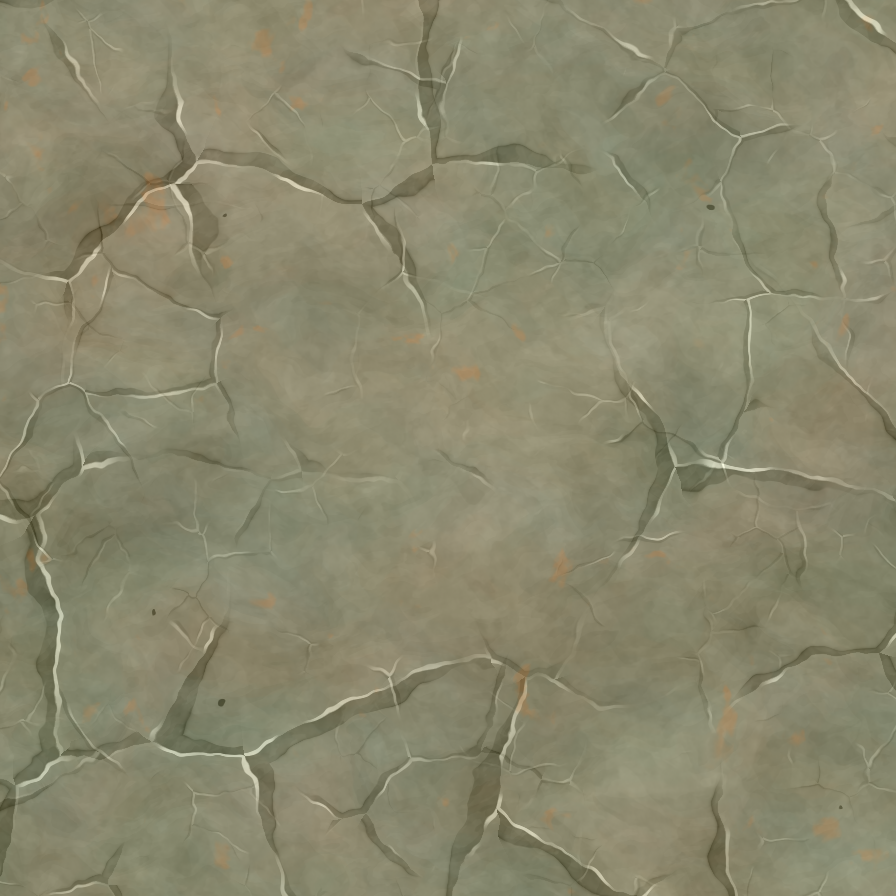
This texture is drawn by a Shadertoy shader. Its source:

```glsl
// Weathered olive stone, painted in flat dabs and split by branching cracks.
// Warped Voronoi borders give the cracks: a shaded face on one side of each
// border, a thin chipped rim on the other. Stepped noise gives the brushwork.

const float EDGE = 0.0009;                        // softness of painted edges
const vec3 STONE_TINT = vec3(0.004, -0.004, -0.106);
const vec3 WARM_SHIFT = vec3(0.055, -0.015, -0.010);
const vec3 COOL_SHIFT = vec3(-0.030, 0.008, 0.040);
const vec3 RUST_SHIFT = vec3(0.07, -0.01, -0.05);

float hash(vec2 p) {
    return fract(sin(dot(p, vec2(127.1, 311.7))) * 43758.545);
}

vec2 hash2(vec2 p) {
    return vec2(hash(p), hash(p + 37.3));
}

float noise(vec2 p) {
    vec2 i = floor(p), f = fract(p);
    f = f * f * (3.0 - 2.0 * f);
    float low = mix(hash(i), hash(i + vec2(1, 0)), f.x);
    float high = mix(hash(i + vec2(0, 1)), hash(i + vec2(1, 1)), f.x);
    return mix(low, high, f.y);
}

vec2 noise2(vec2 p) {
    return vec2(noise(p), noise(p + 57.0)) - 0.5;
}

// Layered noise, 0 to 1, turned at each octave to hide the grid
float fbm(vec2 p) {
    float sum = 0.0, gain = 0.533;
    for (int i = 0; i < 4; i++) {
        sum += gain * noise(p);
        p = mat2(1.6, 1.2, -1.2, 1.6) * p + 11.7;
        gain *= 0.5;
    }
    return sum;
}

// Noise flattened into crisp steps, stretched along one stroke direction
float dabs(vec2 p, float angle, float steps) {
    float c = cos(angle), s = sin(angle);
    float t = fbm(mat2(c, -s, s, c) * p * vec2(0.7, 1.3)) * steps;
    return (floor(t) + smoothstep(0.38, 0.62, fract(t))) / steps - 0.5;
}

// Distance to the nearest Voronoi border; its sign tells the two sides apart
float signedBorder(vec2 p) {
    vec2 base = floor(p), nearCell = base, toNear = vec2(0.0);
    float best = 9.0;
    for (int y = -1; y <= 1; y++)
    for (int x = -1; x <= 1; x++) {
        vec2 cell = base + vec2(x, y);
        vec2 offset = cell + hash2(cell) - p;
        float d = dot(offset, offset);
        if (d < best) { best = d; nearCell = cell; toNear = offset; }
    }
    float border = 9.0, side = 1.0;
    for (int y = -2; y <= 2; y++)
    for (int x = -2; x <= 2; x++) {
        vec2 cell = nearCell + vec2(x, y);
        vec2 offset = cell + hash2(cell) - p;
        vec2 gap = offset - toNear;
        if (dot(gap, gap) < 0.0001) continue;
        float d = dot(0.5 * (toNear + offset), normalize(gap));
        if (d < border) {
            border = d;
            side = hash(cell + 5.1) > hash(nearCell + 5.1) ? 1.0 : -1.0;
        }
    }
    return border * side;
}

// Tone change from one family of cracks; they open and close along their length
float crackTone(vec2 uv, float scale, float width, float cover, float seed) {
    vec2 q = uv * scale * 1.1 + seed;
    vec2 warp = vec2(fbm(q), fbm(q + 50.0)) - 0.5;
    vec2 jag = 0.007 * noise2(uv * 45.0 + seed) + 0.0028 * noise2(uv * 115.0 + seed);
    float d = signedBorder((uv + warp * 0.42 / scale + jag) * scale + seed) / scale;

    float open = smoothstep(cover, cover + 0.22, fbm(uv * scale * 1.3 + seed * 3.0));
    float chips = noise(uv * 31.0 + seed * 2.0);
    float w = width * open * (0.15 + 1.1 * noise(uv * 23.0 + seed));

    float face = smoothstep(-EDGE, EDGE, d) * (1.0 - smoothstep(w - EDGE, w + EDGE, d));
    float seam = exp(-abs(d - w) / (0.05 * width + 0.0008)) * smoothstep(0.3, 0.65, 1.0 - chips);
    float rimWidth = 0.0005 + 0.07 * width * chips;
    float rim = 1.0 - smoothstep(rimWidth, rimWidth + 1.6 * EDGE, abs(d + rimWidth));
    rim *= smoothstep(0.3, 0.75, chips);
    float shadow = d > 0.0 ? exp(-d / (1.3 * width)) : 0.0;
    float glow = d < 0.0 ? exp(d / (0.5 * width)) : 0.0;

    float faceDepth = 0.075 + 0.10 * dabs(uv * 38.0 + seed, 0.8, 5.0);
    return open * (0.25 * rim + 0.015 * glow - faceDepth * face - 0.11 * seam - 0.035 * shadow);
}

// A few small round pits
float pitTone(vec2 uv, float scale) {
    vec2 cell = floor(uv * scale);
    vec2 center = (cell + 0.2 + 0.6 * hash2(cell + 71.0)) / scale;
    float radius = mix(0.002, 0.004, hash(cell + 23.0));
    vec2 q = uv - center + 0.004 * noise2(uv * 160.0);
    float hole = 1.0 - smoothstep(radius - EDGE, radius + EDGE, length(q));
    return -0.20 * hole * step(hash(cell + 3.0), 0.08);
}

void mainImage(out vec4 fragColor, in vec2 fragCoord) {
    vec2 uv = fragCoord / iResolution.y;
    vec2 smear = uv + 0.04 * noise2(uv * 9.0) + 0.012 * noise2(uv * 34.0);

    // Painted stone: broad light, crisp dabs at three sizes, fine grain
    float tone = 0.542 + 0.07 * (fbm(uv * 3.0 + 4.0) - 0.5);
    tone += 0.11 * dabs(smear * 7.0 + 17.0, 0.6, 8.0);
    tone += 0.09 * dabs(smear * 17.0 + 63.0, -0.7, 6.0);
    tone += 0.07 * dabs(smear * 36.0 + 29.0, 0.2, 5.0);
    tone += 0.045 * (fbm(uv * 95.0) - 0.5);

    // Main cracks, branches and hairlines
    tone += crackTone(uv, 4.0, 0.021, 0.42, 2.0);
    tone += 0.75 * crackTone(uv, 7.5, 0.008, 0.49, 13.0);
    tone += 0.40 * crackTone(uv, 14.0, 0.003, 0.51, 29.0);
    tone += pitTone(uv, 7.0);

    // Slight warm, cool and rusty stains
    vec3 color = vec3(tone) + STONE_TINT;
    color += WARM_SHIFT * dabs(smear * 8.0 + 83.0, 0.4, 8.0);
    color += COOL_SHIFT * dabs(smear * 13.0 + 47.0, -0.5, 7.0);
    color += RUST_SHIFT * smoothstep(0.74, 0.84, fbm(smear * 24.0 + 95.0));
    fragColor = vec4(clamp(color, 0.0, 1.0), 1.0);
}
```
